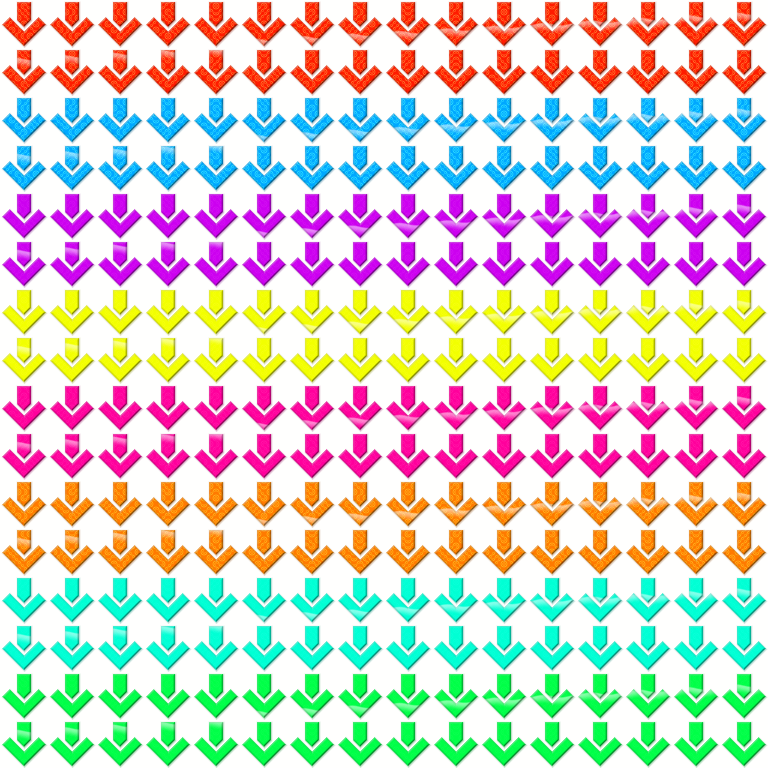
Write a Shadertoy shader that draws this pattern.

```glsl
// A 16 by 16 grid of bevelled down arrows, coloured in pairs of rows.
// Each arrow is a distance function with engraved scrolls, a lit rim and a
// soft shadow; a gloss band climbs step by step through each pair of rows.

const int PAIRS = 8;
// rgb is the enamel colour, a is the strength of the scrollwork
const vec4 ENAMEL[PAIRS] = vec4[PAIRS](
    vec4(1.00, 0.11, 0.00, 0.65), vec4(0.00, 0.66, 1.00, 0.55),
    vec4(0.80, 0.00, 0.94, 0.12), vec4(0.95, 1.00, 0.00, 0.25),
    vec4(1.00, 0.00, 0.61, 0.16), vec4(1.00, 0.48, 0.00, 0.40),
    vec4(0.00, 1.00, 0.83, 0.12), vec4(0.00, 1.00, 0.28, 0.12));

float hash(vec2 p) {
    vec3 q = fract(vec3(p.xyx) * 0.1031);
    q += dot(q, q.yzx + 33.33);
    return fract((q.x + q.y) * q.z);
}

// Cell coordinates: x is centred, y runs down from 0 to 1
float arrow(vec2 p) {
    p.x = abs(p.x);
    float diagonal = p.x + p.y;
    float stem = max(max(p.x - 0.145, 0.04 - p.y), (diagonal - 0.56) * 0.7071);
    float head = max(abs(diagonal - 0.81) - 0.15, 0.06 - p.y + p.x) * 0.7071;
    return min(stem, head);
}

vec2 arrowNormal(vec2 p) {
    vec2 e = vec2(0.006, 0.0);
    vec2 g = vec2(arrow(p + e.xy) - arrow(p - e.xy),
                  arrow(p + e.yx) - arrow(p - e.yx));
    return g / max(length(g), 1e-4);
}

// Randomly turned arcs that join into curls
float scrolls(vec2 p, float aa) {
    p *= 8.0;
    vec2 f = fract(p) - 0.5;
    if (hash(floor(p)) > 0.5) f.x = -f.x;
    float r = min(length(f - 0.5), length(f + 0.5));
    float line = abs(abs(r - 0.35) - 0.15);
    float blur = 4.0 * aa;
    return 1.0 - smoothstep(0.07 - blur, 0.07 + blur, line);
}

void mainImage(out vec4 fragColor, in vec2 fragCoord) {
    vec2 grid = 16.0 * fragCoord / iResolution.xy;
    grid.y = 16.0 - grid.y;
    float aa = 16.0 / min(iResolution.x, iResolution.y);
    vec2 cell = floor(grid);
    vec2 p = fract(grid) - vec2(0.5, 0.0);
    float d = arrow(p);

    vec4 enamel = ENAMEL[clamp(int(cell.y) / 2, 0, PAIRS - 1)];
    vec3 tint = enamel.rgb;

    // Scrollwork
    vec3 pale = min(tint + vec3(0.3, 0.5, 0.25), 1.0);
    vec3 color = mix(tint, pale, enamel.a * scrolls(grid, aa));

    // Gloss: crisp above, fading below, rising with each step
    float phase = cell.x + 16.0 * mod(cell.y, 2.0);
    float level = 0.95 - (phase - 4.0) * 0.055;
    float below = p.y - level - 0.025 * sin(p.x * 9.0) + 0.06;
    float gloss = smoothstep(-0.02, 0.02, below)
                * (1.0 - smoothstep(0.02, 0.19, below));
    gloss *= step(4.5, phase) * step(phase, 20.5);
    color = mix(color, vec3(1.0), 0.5 * gloss);

    // Bevelled rim, lit from the upper left
    float rim = smoothstep(-0.045, -0.012, d);
    float light = dot(arrowNormal(p), vec2(-0.6, -0.8));
    color = mix(color, vec3(1.0), 0.32 * rim * max(light, 0.0));
    color *= 1.0 - rim * (0.07 + 0.38 * max(-light, 0.0));

    // Tinted shadow on white
    float shadow = 1.0 - smoothstep(-0.02, 0.035, arrow(p - vec2(0.012, 0.016)));
    vec3 paper = mix(vec3(1.0, 1.0, 0.995), tint * 0.45 + 0.1, 0.4 * shadow);

    float cover = 1.0 - smoothstep(-0.5 * aa, 0.5 * aa, d);
    fragColor = vec4(mix(paper, color, cover), 1.0);
}
```
